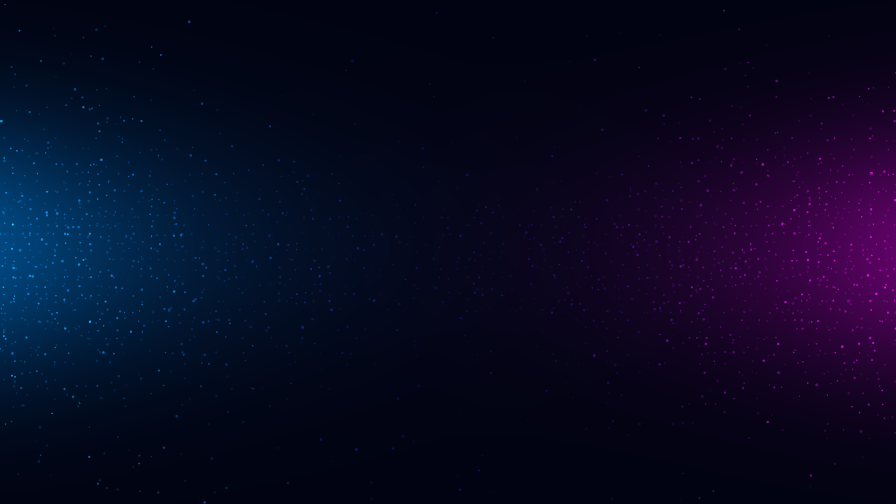
Reproduce this background procedurally as a Shadertoy shader.

```glsl
// Dark navy field with a blue glow on the left, a magenta glow on the right, and fine glowing dust.

const vec3 NIGHT   = vec3(0.005, 0.012, 0.068);
const vec3 BLUE    = vec3(0.000, 0.265, 0.430);
const vec3 MAGENTA = vec3(0.360, 0.000, 0.325);
const vec3 DUST_CYAN    = vec3(0.08, 0.56, 0.74);
const vec3 DUST_BLUE    = vec3(0.04, 0.32, 0.62);
const vec3 DUST_INDIGO  = vec3(0.10, 0.10, 0.48);
const vec3 DUST_MAGENTA = vec3(0.68, 0.06, 0.66);
const int DUST_LAYERS = 3;

// Three independent random values per cell, without sine
vec3 hash32(vec2 cell) {
    vec3 q = fract(cell.xyx * vec3(0.1031, 0.1030, 0.0973));
    q += dot(q, q.yxz + 33.33);
    return fract((q.xxy + q.yzz) * q.zyx);
}

// Glow that fades slowly along x and as a bell curve along y
float sideGlow(vec2 offset, vec2 size) {
    vec2 d = abs(offset) / size;
    return exp(-pow(d.x, 1.2) - d.y * d.y);
}

// Chance of a speck: wide and dense at the sides, a thin band in the middle
float dustDensity(vec2 p, float aspect) {
    float side = abs(2.0 * p.x / aspect - 1.0);
    float spread = mix(0.12, 0.25, smoothstep(0.05, 0.9, side));
    float d = (p.y - 0.48) / spread;
    return 0.02 + mix(0.28, 0.62, side * side) * exp(-d * d);
}

vec3 dustColor(float x, float pick) {
    vec3 left = mix(DUST_BLUE, DUST_CYAN, pick * (1.0 - smoothstep(0.0, 0.4, x)));
    vec3 cool = mix(left, DUST_INDIGO, smoothstep(0.15, 0.48, x));
    return mix(cool, DUST_MAGENTA, smoothstep(0.55, 0.95, x));
}

// One jittered grid of round specks
vec3 dustLayer(vec2 p, float aspect, float cellSize, float seed, float pixel) {
    vec2 cell = floor(p / cellSize);
    vec3 place = hash32(cell + seed);
    vec3 look = hash32(cell + seed + 57.0);
    vec2 center = (cell + 0.25 + 0.5 * place.xy) * cellSize;

    float present = step(place.z, dustDensity(center, aspect));
    float radius = mix(0.0012, 0.0027, look.x * look.x);
    float speck = 1.0 - smoothstep(radius - 0.6 * pixel, radius + 0.6 * pixel, length(p - center));
    float x = center.x / aspect;
    float side = abs(2.0 * x - 1.0);
    float brightness = mix(0.2, 0.9, look.y * look.y) * mix(0.65, 1.0, side);
    return dustColor(x, look.z) * present * speck * brightness;
}

void mainImage(out vec4 fragColor, in vec2 fragCoord) {
    float pixel = 1.0 / iResolution.y;
    float aspect = iResolution.x * pixel;
    vec2 p = fragCoord * pixel;

    // Background and side glows
    vec3 color = NIGHT;
    color += BLUE * sideGlow(p - vec2(0.0, 0.51), vec2(0.38, 0.25));
    color += MAGENTA * sideGlow(p - vec2(aspect, 0.50), vec2(0.36, 0.24));

    // Scattered dust
    for (int i = 0; i < DUST_LAYERS; i++) {
        float layer = float(i);
        color += dustLayer(p + layer * 0.0037, aspect, 0.017 + 0.004 * layer, 19.0 * layer + 3.0, pixel);
    }

    fragColor = vec4(color, 1.0);
}
```
